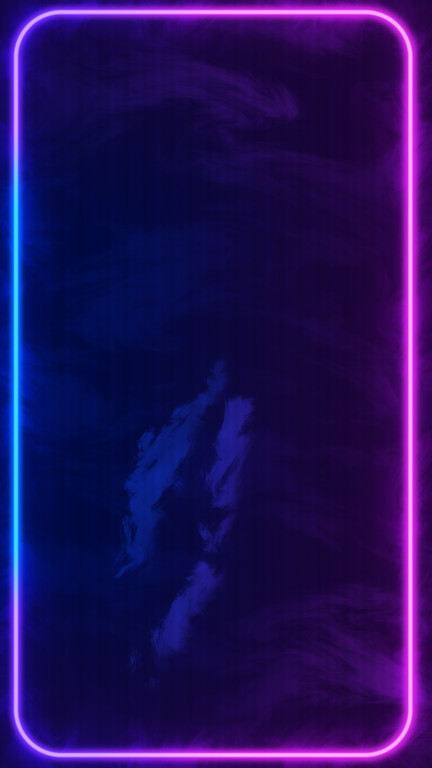
Reproduce this background procedurally as a WebGL 1 fragment shader.

```glsl
precision highp float;
// Neon rounded frame, blue to magenta, around dark drifting smoke.
uniform vec2 u_resolution;

const vec3 NAVY = vec3(0.005, 0.035, 0.27);
const vec3 PLUM = vec3(0.115, 0.015, 0.225);
const vec3 BLUE = vec3(0.03, 0.40, 1.0);
const vec3 VIOLET = vec3(0.46, 0.16, 1.0);
const vec3 MAGENTA = vec3(0.84, 0.14, 0.91);
const vec3 CYAN_CORE = vec3(0.22, 0.86, 1.0);
const vec3 VIOLET_CORE = vec3(0.82, 0.64, 1.0);
const vec3 PINK_CORE = vec3(1.0, 0.66, 1.0);

// Layered, lightly warped sines; result lies near 0..1.
float smoke(vec2 p) {
  float sum = 0.5;
  float amp = 0.26;
  for (int i = 0; i < 7; i++) {
    p += 0.45 * sin(p.yx * 1.3 + vec2(1.7, 4.1));
    sum += amp * sin(p.x) * cos(p.y);
    p = mat2(1.45, 1.15, -1.15, 1.45) * p + 2.3;
    amp *= 0.68;
  }
  return clamp(sum, 0.0, 1.0);
}

float roundedBox(vec2 p, vec2 halfSize, float radius) {
  vec2 q = abs(p) - halfSize + radius;
  return length(max(q, 0.0)) + min(max(q.x, q.y), 0.0) - radius;
}

// Soft streak along the segment a-b.
float wisp(vec2 p, vec2 a, vec2 b, float width) {
  vec2 ab = b - a;
  float t = clamp(dot(p - a, ab) / dot(ab, ab), 0.0, 1.0);
  float d = length(p - a - ab * t) / width;
  return exp(-d * d);
}

float blob(vec2 p, vec2 center, vec2 size) {
  vec2 q = (p - center) / size;
  return exp(-dot(q, q));
}

vec3 backdrop(vec2 p, float height) {
  float top = height - p.y;
  vec3 color = mix(NAVY, PLUM, smoothstep(0.2, 0.95, p.x));
  color = mix(color, PLUM, 0.55 * (1.0 - smoothstep(0.1, 0.55, top)));
  color = mix(color, PLUM, 0.5 * (1.0 - smoothstep(0.05, 0.5, p.y)));

  // Broad, flat clouds at the top, right and bottom.
  float cloud = smoothstep(0.35, 0.85, smoke(vec2(p.x * 6.0 + p.y * 2.0, p.y * 14.0)));
  float purple = blob(p, vec2(0.66, height - 0.23), vec2(0.36, 0.16))
               + blob(p, vec2(0.88, 0.22), vec2(0.25, 0.28))
               + 0.25 * blob(p, vec2(0.85, 0.9), vec2(0.2, 0.4));
  color += vec3(0.10, 0.025, 0.14) * cloud * purple;
  color += vec3(0.0, 0.02, 0.05) * cloud * blob(p, vec2(0.2, 1.05), vec2(0.3, 0.5));
  color *= 0.93 + 0.14 * cloud;

  // Slanted central plume with torn edges.
  float tear = smoke(vec2(p.x * 24.0 - p.y * 7.0, p.y * 15.0));
  vec2 q = p + 0.08 * (vec2(tear, smoke(p.yx * 19.0)) - 0.5);
  float plume = wisp(q, vec2(0.49, 0.91), vec2(0.33, 0.67), 0.04)
              + wisp(q, vec2(0.40, 0.73), vec2(0.31, 0.50), 0.045)
              + wisp(q, vec2(0.56, 0.83), vec2(0.49, 0.55), 0.042)
              + 0.75 * wisp(q, vec2(0.49, 0.43), vec2(0.35, 0.23), 0.045);
  float body = 0.75 * smoothstep(0.3, 0.8, plume * (0.3 + 1.2 * tear)) + 0.15 * plume;
  vec3 plumeColor = mix(vec3(0.02, 0.09, 0.27), vec3(0.10, 0.08, 0.32),
                        smoothstep(0.36, 0.56, p.x + 0.3 * (0.6 - p.y)));
  color += plumeColor * body * (0.6 + 0.6 * tear);

  // Faint vertical brushing.
  float brushing = sin(p.x * 210.0) * sin(p.x * 87.0 + 1.0);
  return color * (1.0 + 0.06 * brushing);
}

vec3 addFrame(vec3 color, vec2 p, float height) {
  vec2 low = vec2(0.037, 0.030);
  vec2 high = vec2(0.950, height - 0.028);
  float d = abs(roundedBox(p - 0.5 * (low + high), 0.5 * (high - low), 0.105));

  // Hue changes along the frame: blue middle left, magenta right.
  float v = p.y / height;
  float blue = smoothstep(0.19, 0.30, v) * (1.0 - smoothstep(0.72, 0.84, v))
             * (1.0 - smoothstep(0.1, 0.4, p.x));
  float right = smoothstep(0.05, 0.6, p.x);
  vec3 tint = mix(mix(VIOLET, MAGENTA, right), BLUE, blue);
  vec3 core = mix(mix(VIOLET_CORE, PINK_CORE, right), CYAN_CORE, blue);

  // Ragged haze, solid band, then the bright tube.
  float ragged = smoothstep(0.3, 0.8, smoke(p * vec2(19.0, 15.0)));
  float haze = exp(-d / 0.035) * (0.3 + 0.4 * ragged);
  float bandWidth = 0.014 + 0.003 * smoothstep(0.6, 0.95, p.x);
  float band = exp(-pow(d / bandWidth, 2.6));
  float pixel = 1.0 / u_resolution.x;
  float tube = 1.0 - smoothstep(0.002, 0.005 + pixel, d);
  color += tint * tint * haze;
  color = mix(color, tint, band);
  return mix(color, core, tube);
}

void main() {
  vec2 p = gl_FragCoord.xy / u_resolution.x;
  float height = u_resolution.y / u_resolution.x;
  vec3 color = addFrame(backdrop(p, height), p, height);
  gl_FragColor = vec4(clamp(color, 0.0, 1.0), 1.0);
}
```
